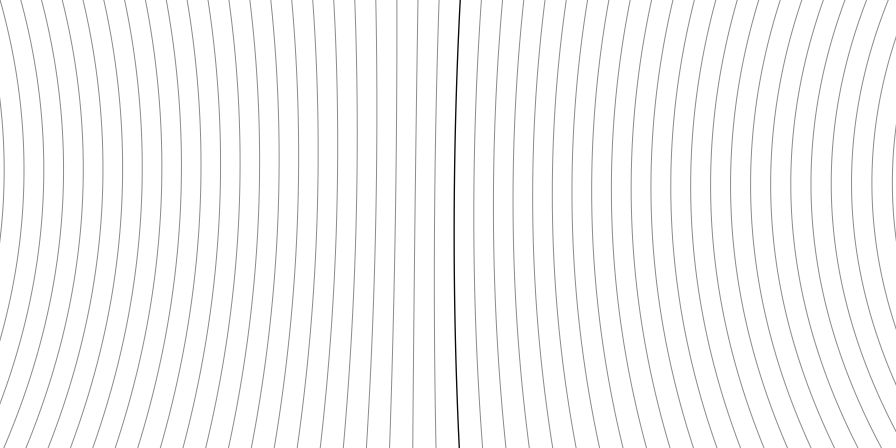
This pattern is drawn by a Shadertoy shader. Its source:

```glsl
const vec3 PAPER = vec3(1.0);
const vec3 INK = vec3(0.03);
const float WAIST_Y = 0.604;      // height where the lines lie closest
const float TILT = 0.0125;        // common lean of all lines
const float THIN_WIDTH = 0.00105;
const float AXIS_WIDTH = 0.003;
const int LINES_PER_SIDE = 26;

// Position of a line at the waist; spacing widens slightly outwards
float waistX(float k) {
    float offset = k + 6.0;
    return 1.0143 + 0.0435 * k + 9.4e-7 * offset * offset * offset;
}

// Bend of a line: outwards on both sides, easing off near the borders
float bend(float k) {
    return 0.05 + k * (0.02304 + k * (5.76e-5 - 5.4e-6 * k));
}

// Distance from p to the parabola of line k, corrected for its slope
float curveDistance(vec2 p, float k) {
    float y = p.y - WAIST_Y;
    float b = bend(k);
    float x = waistX(k) + y * (TILT + b * y);
    float slope = TILT + 2.0 * b * y;
    return abs(p.x - x) / sqrt(1.0 + slope * slope);
}

// Antialiased stroke; lines thinner than a pixel fade instead of vanishing
float stroke(float dist, float width, float pixel) {
    float reach = 0.5 * (max(width, pixel) + pixel);
    return clamp((reach - dist) / pixel, 0.0, 1.0) * min(1.0, width / pixel);
}

void mainImage(out vec4 fragColor, in vec2 fragCoord) {
    float pixel = 1.0 / iResolution.y;
    vec2 p = fragCoord * pixel;

    // Fan of curved lines with one bold axis
    float ink = 0.0;
    for (int i = -LINES_PER_SIDE; i <= LINES_PER_SIDE; i++) {
        float width = i == 0 ? AXIS_WIDTH : THIN_WIDTH;
        ink = max(ink, stroke(curveDistance(p, float(i)), width, pixel));
    }

    fragColor = vec4(mix(PAPER, INK, ink), 1.0);
}
```
